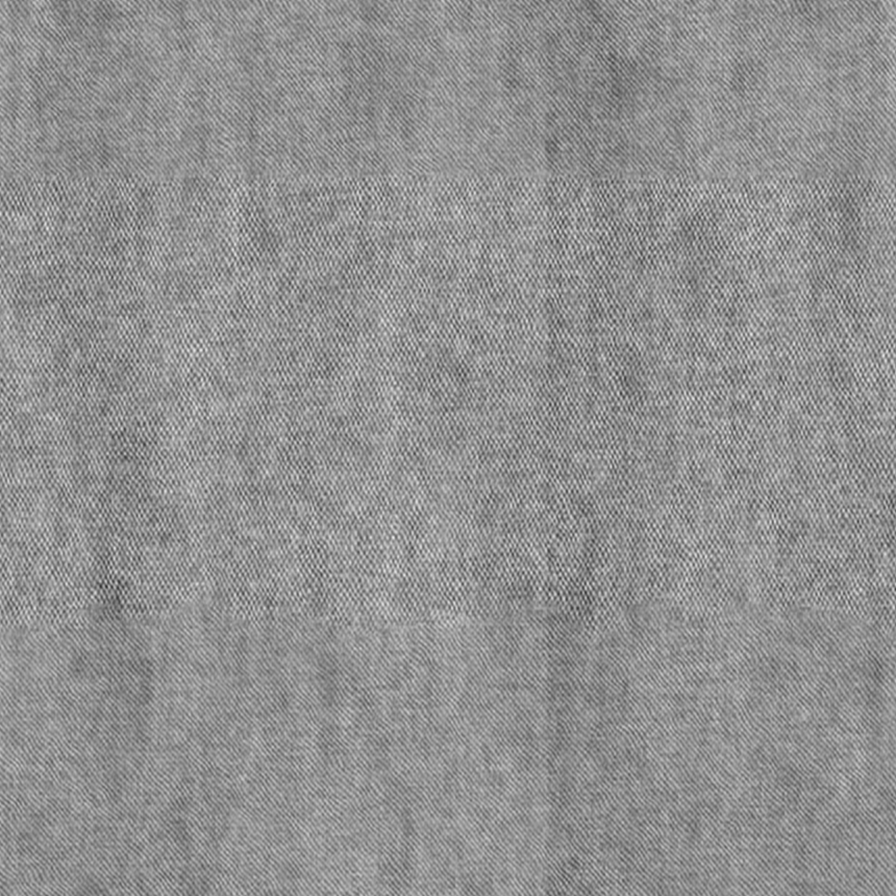
This texture is drawn by a Shadertoy shader. Its source:

```glsl
// Worn grey denim: fine twill grains, uneven threads and faded vertical streaks.
#define BASE_TONE 0.577
#define BAND_TWILL vec2(160.0, 92.0)
#define OUTER_TWILL vec2(150.0, 125.0)
#define TWILL_CONTRAST 0.092
#define CROSS_CONTRAST 0.062
#define THREAD_CONTRAST 0.095
#define SPECKLE_CONTRAST 0.135
#define STREAK_CONTRAST 0.085
#define SMUDGE_DEPTH 0.05
#define SEAM_X 0.61
#define BAND_LOW 0.31
#define BAND_HIGH 0.805

const float TAU = 6.2831853;

float hash(vec2 cell) {
    vec3 q = fract(vec3(cell.xyx) * vec3(0.1031, 0.1030, 0.0973));
    q += dot(q, q.yzx + 33.33);
    return fract((q.x + q.y) * q.z);
}

// Value noise in 0..1
float noise(vec2 p) {
    vec2 i = floor(p), f = fract(p);
    f = f * f * (3.0 - 2.0 * f);
    float low = mix(hash(i), hash(i + vec2(1, 0)), f.x);
    float high = mix(hash(i + vec2(0, 1)), hash(i + vec2(1, 1)), f.x);
    return mix(low, high, f.y);
}

float signedNoise(vec2 p) { return noise(p) - 0.5; }

// Cosine wave that fades out as its period nears the pixel size
float wave(vec2 p, vec2 freq, float pixel) {
    vec2 blur = freq * pixel;
    return cos(TAU * dot(p, freq)) * exp(-1.5 * dot(blur, blur));
}

// Staggered grains: a falling diagonal crossed by a weaker rising one
float twill(vec2 p, vec2 freq, float cross, float pixel) {
    float falling = TWILL_CONTRAST * wave(p, freq, pixel);
    float rising = cross * wave(p, freq * vec2(-1, 1), pixel);
    return falling + rising;
}

// Small shifts that keep the weave from running dead straight
vec2 drift(vec2 p) {
    vec2 slow = vec2(signedNoise(p * vec2(9, 6)), signedNoise(p * vec2(7, 10) + 40.0));
    vec2 quick = vec2(signedNoise(p * 62.0 + 9.0), signedNoise(p * 70.0 + 71.0));
    return 0.005 * slow + 0.0034 * quick;
}

// Uneven warp and weft threads with fine lint
float threads(vec2 p) {
    float warp = signedNoise(p * vec2(310, 55) + 5.0);
    float weft = signedNoise(p * vec2(70, 290) + 90.0);
    float speckle = signedNoise(p * vec2(430, 330) + 23.0);
    return THREAD_CONTRAST * (0.9 * warp + weft) + SPECKLE_CONTRAST * speckle;
}

// Broad vertical fading, narrow dark smudges and one darker column
float wear(vec2 p) {
    float broad = signedNoise(p * vec2(14, 3) + 31.0);
    float narrow = signedNoise(p * vec2(46, 8) + 12.0);
    float smudge = smoothstep(0.7, 0.98, noise(p * vec2(44, 12) + 64.0));
    float column = exp(-pow((p.x - 0.125) / 0.04, 2.0)) * (0.4 + noise(p * vec2(20, 5)));
    return STREAK_CONTRAST * (0.5 * broad + 0.5 * narrow)
         - SMUDGE_DEPTH * smudge - 0.045 * column;
}

void mainImage(out vec4 fragColor, in vec2 fragCoord) {
    float pixel = 1.0 / iResolution.y;
    vec2 p = fragCoord * pixel;

    // Coarser middle band with soft, ragged borders
    float ragged = p.y + 0.05 * signedNoise(p * vec2(18, 4));
    float band = smoothstep(BAND_LOW - 0.02, BAND_LOW + 0.02, ragged)
               * (1.0 - smoothstep(BAND_HIGH - 0.01, BAND_HIGH + 0.01, p.y));
    float patchiness = noise(p * vec2(22, 12) + 52.0);
    float contrast = mix(0.85, 1.06, band) * (0.88 + 0.24 * patchiness);

    // Seam: crisp on its left, fading away to the right
    float side = p.x - SEAM_X;
    float seam = smoothstep(-0.003, 0.003, side) * exp(-max(side, 0.0) / 0.13);
    contrast *= 1.0 + 0.15 * seam;

    // The weave is steep and staggered in the band, flatter and lined outside it
    vec2 q = p + drift(p);
    float weave = mix(twill(q, OUTER_TWILL, 0.4 * CROSS_CONTRAST, pixel),
                      twill(q, BAND_TWILL, CROSS_CONTRAST, pixel), band);
    weave *= 0.6 + 0.8 * noise(p * vec2(95, 75) + 17.0);

    float tone = BASE_TONE + wear(p) - 0.05 * seam + 0.008 * band;
    tone += contrast * (weave + threads(p));
    fragColor = vec4(vec3(clamp(tone, 0.0, 1.0)), 1.0);
}
```
